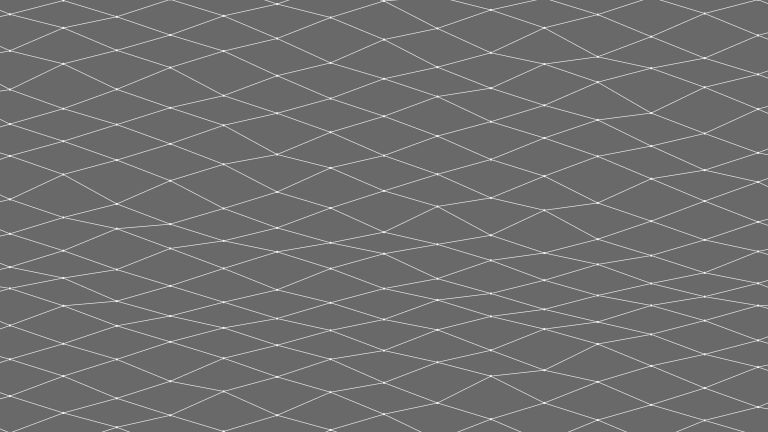
Reproduce this pattern procedurally as a Shadertoy shader.

```glsl
// A net of thin pale lines forming flat, uneven diamonds on plain grey.
// Nodes sit on a staggered grid, shifted up or down by a slow bend, a tilt
// and a hash; each is joined to its two neighbours in the next column.

const vec3 GROUND_COLOR = vec3(0.41);
const vec3 LINE_COLOR = vec3(0.93);
const vec3 NODE_COLOR = vec3(0.97);

const float COLUMN_STEP = 0.1237;  // lengths are in canvas heights
const float HALF_ROW = 0.0425;
const float TOP_OFFSET = 0.0162;
const float JITTER = 0.014;
const float LINE_WIDTH = 0.0015;
const float NODE_RADIUS = 0.0024;
const int FIRST_ROW = -2;
const int LAST_ROW = 14;

float hash(vec2 p) {
    return fract(sin(dot(p, vec2(127.1, 311.7))) * 43758.5453);
}

// Node position, with y measured down from the top edge
vec2 nodeAt(float column, float row) {
    float bend = smoothstep(11.0, 22.0, row);
    float tilt = mix(0.0044, 0.0016, bend);
    float y = TOP_OFFSET + row * HALF_ROW - 0.0718 * bend + column * tilt;
    y += JITTER * (2.0 * hash(vec2(column, row)) - 1.0);
    return vec2(column * COLUMN_STEP, y);
}

float segmentDistance(vec2 p, vec2 a, vec2 b) {
    vec2 ap = p - a;
    vec2 ab = b - a;
    return length(ap - ab * clamp(dot(ap, ab) / dot(ab, ab), 0.0, 1.0));
}

// Share of a pixel covered by a line, exact for lines thinner than a pixel
float lineCoverage(float dist, float width, float pixel) {
    float h = 0.5 * width;
    float far = clamp(dist + 0.5 * pixel, -h, h);
    float near = clamp(dist - 0.5 * pixel, -h, h);
    return (far - near) / pixel;
}

void mainImage(out vec4 fragColor, in vec2 fragCoord) {
    float pixel = 1.0 / iResolution.y;
    vec2 p = vec2(fragCoord.x - 0.5 * iResolution.x, iResolution.y - fragCoord.y) * pixel;

    // Odd columns are staggered by half a row
    float column = floor(p.x / COLUMN_STEP);
    float stagger = mod(column, 2.0);

    float lineDist = 1.0;
    float nodeDist = 1.0;
    for (int i = FIRST_ROW; i <= LAST_ROW; i++) {
        float row = 2.0 * float(i) + stagger;
        vec2 left = nodeAt(column, row);
        vec2 upper = nodeAt(column + 1.0, row - 1.0);
        vec2 lower = nodeAt(column + 1.0, row + 1.0);
        lineDist = min(lineDist, segmentDistance(p, left, upper));
        lineDist = min(lineDist, segmentDistance(p, left, lower));
        nodeDist = min(nodeDist, min(distance(p, left), distance(p, upper)));
    }

    // Lines first, then the small bright nodes
    vec3 color = mix(GROUND_COLOR, LINE_COLOR, lineCoverage(lineDist, LINE_WIDTH, pixel));
    float node = clamp(0.5 + (NODE_RADIUS - nodeDist) / pixel, 0.0, 1.0);
    color = mix(color, NODE_COLOR, node);
    fragColor = vec4(color, 1.0);
}
```
